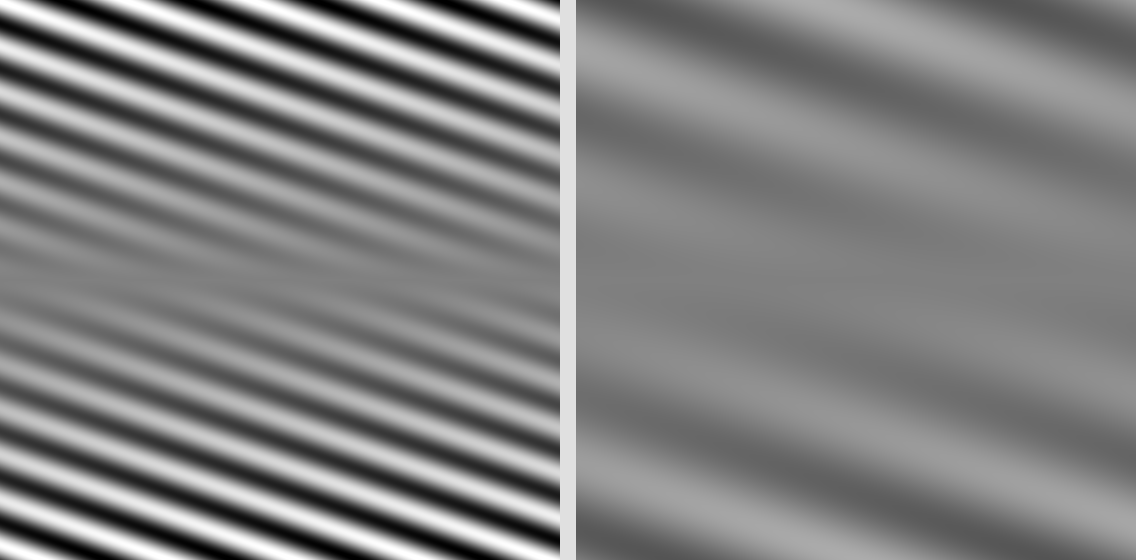
Left, the full canvas; right, a detail of the centre.
Write a Shadertoy shader that draws this pattern.

```glsl
// Slanted sinusoidal grey bands whose contrast fades to nothing at mid height.

const float TAU = 6.2831853;
const vec2 CYCLES = vec2(4.42, 12.37);  // band repeats across and up the canvas
const float PHASE = -0.34;              // band offset, in cycles
const float MID_GREY = 0.502;
const float CONTRAST = 1.04;            // contrast at the top and bottom edges
const float FADE_HEIGHT = 0.5;          // height at which the bands vanish

// Smooth wave from -1 (dark band) to 1 (light band)
float bandWave(vec2 uv) {
    return cos(TAU * (dot(CYCLES, uv) + PHASE));
}

// Linear contrast ramp away from the fade line
float contrastRamp(float height) {
    return CONTRAST * abs(height - FADE_HEIGHT) / FADE_HEIGHT;
}

void mainImage(out vec4 fragColor, in vec2 fragCoord) {
    vec2 uv = fragCoord / iResolution.xy;
    float grey = MID_GREY + 0.5 * contrastRamp(uv.y) * bandWave(uv);
    fragColor = vec4(vec3(clamp(grey, 0.0, 1.0)), 1.0);
}
```
